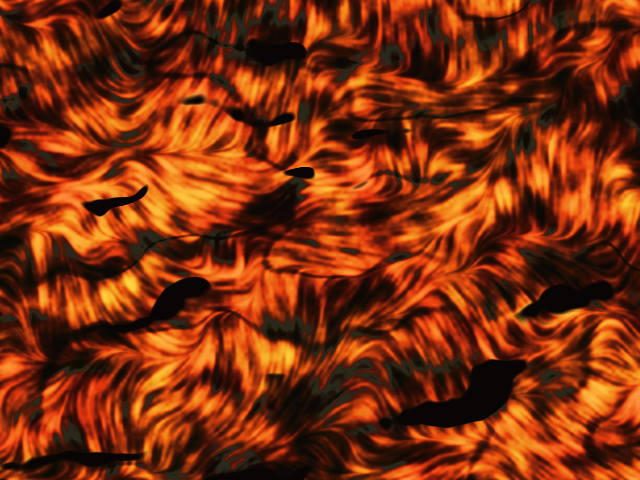
A Shadertoy shader for this texture:

```glsl
// Folded fibrous tissue glowing orange under polarised light.
// Noise is smeared along a swirling flow field to make fibres, added to warped
// patches and dark veins, then mapped by brightness rank to a fiery palette.

#define MID_FREQ 46.0      // strands per canvas height
#define FINE_FREQ 115.0    // hair-thin fibres per canvas height
#define REACH 0.038        // half length of a fibre
#define STEPS 10           // smear samples on each side
#define TILT 0.30          // mean fibre angle in radians
#define VEIN_DEPTH 1.3     // darkness of the seams
#define SPREAD 1.17        // deviation of the summed brightness
#define HOLE_LEVEL 0.86    // higher gives fewer black gaps

float hash(vec2 p) {
    return fract(sin(dot(p, vec2(127.1, 311.7))) * 43758.5);
}

float noise(vec2 p) {
    vec2 cell = floor(p), f = fract(p);
    f = f * f * (3.0 - 2.0 * f);
    float low = mix(hash(cell), hash(cell + vec2(1, 0)), f.x);
    float high = mix(hash(cell + vec2(0, 1)), hash(cell + vec2(1, 1)), f.x);
    return mix(low, high, f.y);
}

// Noise scaled to zero mean and unit deviation
float unitNoise(vec2 p) {
    return (noise(p) - 0.5) / 0.2145;
}

// Broad folds plus bundles that turn sharply against their neighbours
float flowAngle(vec2 p) {
    float fold = noise(p * vec2(2.6, 4.0) + 3.7) - 0.5;
    float bundle = smoothstep(0.25, 0.75, noise(p * vec2(8.0, 12.0) + 61.3)) - 0.5;
    return TILT + 2.0 * fold + 1.7 * bundle;
}

// Strand and hair brightness, averaged along the flow both ways
vec2 fibres(vec2 p) {
    vec2 sum = vec2(0.0);
    float total = 0.0;
    for (int side = -1; side <= 1; side += 2) {
        vec2 s = p;
        for (int i = 0; i < STEPS; i++) {
            float weight = 1.0 - float(i) / float(STEPS);
            sum += weight * vec2(noise(s * MID_FREQ + 17.0), noise(s * FINE_FREQ + 41.0));
            total += weight;
            float angle = flowAngle(s);
            s += float(side) * vec2(cos(angle), sin(angle)) * REACH / float(STEPS);
        }
    }
    return (sum / total - 0.5) / vec2(0.14, 0.097);
}

// Displacement that folds patches, veins and gaps
vec2 warp(vec2 p) {
    vec2 large = vec2(noise(p * 5.0 + 11.0), noise(p * 5.0 + 29.0)) - 0.5;
    vec2 small = vec2(noise(p * 15.0 + 53.0), noise(p * 15.0 + 77.0)) - 0.5;
    return 0.13 * large + 0.045 * small;
}

// Black through deep red and orange to pale yellow
vec3 firePalette(float rank) {
    vec3 colours[8] = vec3[8](
        vec3(0.03, 0.03, 0.02), vec3(0.11, 0.05, 0.02),
        vec3(0.24, 0.06, 0.02), vec3(0.40, 0.11, 0.04),
        vec3(0.62, 0.18, 0.05), vec3(0.90, 0.27, 0.05),
        vec3(0.95, 0.52, 0.12), vec3(1.00, 0.72, 0.26));
    float stops[8] = float[8](0.0, 0.10, 0.30, 0.50, 0.68, 0.83, 0.95, 1.0);
    vec3 colour = colours[0];
    for (int i = 1; i < 8; i++) {
        float blend = clamp((rank - stops[i - 1]) / (stops[i] - stops[i - 1]), 0.0, 1.0);
        colour = mix(colour, colours[i], blend);
    }
    return colour;
}

void mainImage(out vec4 fragColor, in vec2 fragCoord) {
    vec2 p = fragCoord / iResolution.y;
    vec2 q = p + warp(p);
    q.y -= 0.15 * q.x;

    // Layers of brightness
    vec2 fibre = fibres(p);
    float region = unitNoise(q * vec2(2.4, 5.0) + 5.0);
    float patches = unitNoise(q * vec2(9.0, 17.0) + 23.0);
    float seam = abs(noise(q * vec2(4.5, 10.0) + 83.0) - 0.5);
    float vein = 1.0 - smoothstep(0.0, 0.09, seam);
    float light = 0.45 * region + 0.60 * patches + 0.60 * fibre.x + 0.50 * fibre.y;
    light -= VEIN_DEPTH * (vein - 0.13);

    // Logistic curve turns the bell-shaped sum into an even rank
    float rank = 1.0 / (1.0 + exp(-1.7 * light / SPREAD));
    vec3 colour = firePalette(rank);

    // Drift between red and amber
    colour.g *= 1.0 + 0.11 * unitNoise(q * vec2(10.0, 16.0) + 37.0);

    // Teal glints among the dark fibres
    float glint = smoothstep(0.60, 0.78, noise(q * vec2(14.0, 24.0) + 91.0));
    glint *= smoothstep(0.05, 0.20, rank) * (1.0 - smoothstep(0.25, 0.42, rank));
    colour = mix(colour, vec3(0.15, 0.19, 0.13), 0.8 * glint);

    // Smooth black gaps between the bundles
    float gap = noise(q * vec2(5.0, 13.0) + 7.0) + 0.012 * fibre.x;
    colour = mix(colour, vec3(0.03, 0.02, 0.015), smoothstep(HOLE_LEVEL, HOLE_LEVEL + 0.04, gap));

    fragColor = vec4(clamp(colour, 0.0, 1.0), 1.0);
}
```
